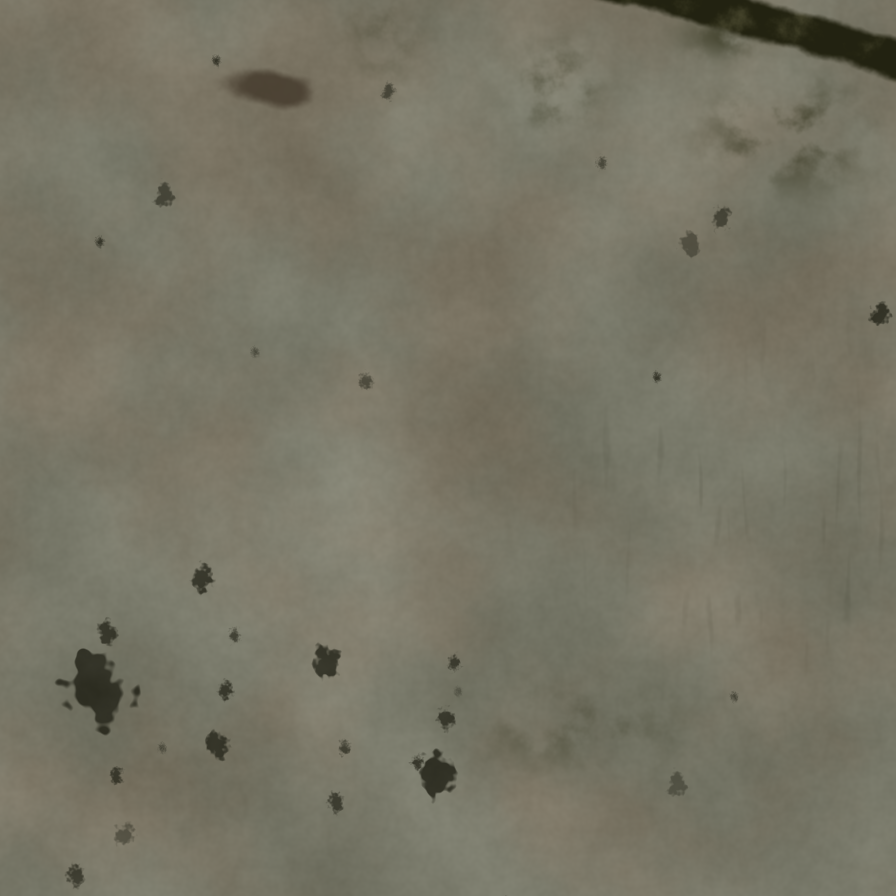
Reproduce this texture procedurally as a three.js fragment shader.

```glsl
// Weathered concrete: cloudy grey-beige gradient noise with fine grain,
// ragged dark blots (a large cluster plus scattered specks), soft moss stains,
// one brown smear and a mossy crack that crosses the upper right corner.

varying vec2 vUv;

const vec3 COOL_STONE  = vec3(0.472, 0.474, 0.414);
const vec3 WARM_STONE  = vec3(0.482, 0.455, 0.388);
const vec3 BLOT_COLOR  = vec3(0.175, 0.175, 0.130);
const vec3 MOSS_COLOR  = vec3(0.230, 0.230, 0.145);
const vec3 SMEAR_COLOR = vec3(0.260, 0.220, 0.165);
const vec3 CRACK_DARK  = vec3(0.135, 0.135, 0.065);
const vec3 CRACK_LIGHT = vec3(0.270, 0.265, 0.170);

const float CLOUD_SCALE    = 4.0;
const float CLOUD_CONTRAST = 0.13;
const float GRAIN_CONTRAST = 0.016;
const float EDGE           = 0.0035;  // softness of blot outlines
const int   CLUSTER_COUNT  = 12;
const float CLUSTER_RADIUS = 0.034;   // largest blot of the cluster
const float SPECK_CELLS    = 8.0;
const float SPECK_CHANCE   = 0.36;
const float CRACK_SLOPE    = -0.27;
const float CRACK_WIDTH    = 0.021;   // half width

vec2 hash2(vec2 p) {
  vec3 q = fract(p.xyx * vec3(0.1031, 0.1030, 0.0973));
  q += dot(q, q.yzx + 33.33);
  return fract((q.xx + q.yz) * q.zy);
}

float cornerSlope(vec2 cell, vec2 offset) {
  float angle = 6.28318 * hash2(cell).x;
  return dot(vec2(cos(angle), sin(angle)), offset);
}

float gradientNoise(vec2 p) {
  vec2 i = floor(p), f = fract(p);
  vec2 u = f * f * f * (f * (f * 6.0 - 15.0) + 10.0);
  vec2 e = vec2(1.0, 0.0);
  float low  = mix(cornerSlope(i, f), cornerSlope(i + e, f - e), u.x);
  float high = mix(cornerSlope(i + e.yx, f - e.yx), cornerSlope(i + 1.0, f - 1.0), u.x);
  return mix(low, high, u.y);
}

float fbm(vec2 p) {
  float sum = 0.0, gain = 0.6;
  for (int i = 0; i < 5; i++) {
    sum += gain * gradientNoise(p);
    p = mat2(1.6, 1.2, -1.2, 1.6) * p + 7.3;
    gain *= 0.52;
  }
  return sum;
}

// Ragged spot: a disc whose rim is bent by noise sized to the radius
float blot(vec2 p, vec2 center, float radius, float seed) {
  vec2 q = p - center;
  float rim = 0.8 * gradientNoise(q / radius * 1.1 + seed)
            + 0.45 * gradientNoise(q / radius * 2.7 + seed);
  float d = length(q * vec2(1.15, 0.9)) + radius * rim;
  return 1.0 - smoothstep(radius - EDGE, radius + EDGE, d);
}

// Soft stain: a wide falloff broken up by noise
float stain(vec2 p, vec2 center, vec2 size, float breakup) {
  vec2 q = (p - center) / size;
  return exp(-dot(q, q)) * smoothstep(-0.12, 0.38, breakup);
}

float clusterBlots(vec2 p) {
  float mask = 0.0;
  for (int i = 0; i < CLUSTER_COUNT; i++) {
    float n = float(i);
    vec2 spread = fract(vec2(0.12, 0.60) + n * vec2(0.7549, 0.5698));
    vec2 center = vec2(0.05, 0.10) + spread * vec2(0.50, 0.22);
    float radius = CLUSTER_RADIUS * pow(n + 1.0, -0.72);
    mask = max(mask, blot(p, center, radius, n * 5.7) * (0.95 - 0.02 * n));
  }
  return mask;
}

float scatteredSpecks(vec2 p) {
  float mask = 0.0;
  vec2 home = floor(p * SPECK_CELLS);
  for (int y = -1; y <= 1; y++) {
    for (int x = -1; x <= 1; x++) {
      vec2 cell = home + vec2(float(x), float(y));
      vec2 place = hash2(cell + 21.0), traits = hash2(cell + 57.0);
      float radius = mix(0.0035, 0.0115, traits.y * traits.y);
      float present = step(traits.x, SPECK_CHANCE) * mix(0.45, 0.95, place.x);
      mask = max(mask, present * blot(p, (cell + place) / SPECK_CELLS, radius, traits.y * 40.0));
    }
  }
  return mask;
}

void main() {
  vec2 p = vUv;

  // Cloudy stone, warmer towards the top, with fine grain
  float cloud = fbm(p * CLOUD_SCALE + 3.0);
  float hue = fbm(p * 5.0 + 31.0) + 0.25 * (p.y - 0.5);
  vec3 color = mix(COOL_STONE, WARM_STONE, smoothstep(-0.3, 0.4, hue));
  float grain = gradientNoise(p * 75.0) + 0.7 * gradientNoise(p * 170.0);
  color += CLOUD_CONTRAST * cloud + GRAIN_CONTRAST * grain;
  color += 0.035 * exp(-dot(p - vec2(0.62, 0.65), p - vec2(0.62, 0.65)) * 150.0);

  // Faint upright scratches on the right
  float scratch = smoothstep(0.25, 0.6, gradientNoise(p * vec2(85.0, 11.0)));
  color -= 0.05 * scratch * exp(-dot(p - vec2(0.84, 0.42), p - vec2(0.84, 0.42)) * 30.0);

  // Moss stains and the brown smear
  float breakup = fbm(p * 17.0 + 11.0);
  float moss = stain(p, vec2(0.88, 0.85), vec2(0.075, 0.050), breakup)
             + 0.75 * stain(p, vec2(0.62, 0.90), vec2(0.045, 0.050), breakup)
             + 0.45 * stain(p, vec2(0.43, 0.96), vec2(0.040, 0.050), breakup)
             + 0.45 * stain(p, vec2(0.64, 0.19), vec2(0.110, 0.045), breakup)
             + 0.80 * stain(p, vec2(0.81, 0.96), vec2(0.045, 0.022), breakup + 0.2);
  color = mix(color, MOSS_COLOR, min(moss, 0.9));
  vec2 smear = (p - vec2(0.30, 0.902)) / vec2(0.052, 0.021);
  float smearEdge = length(smear + vec2(0.0, 0.25 * smear.x)) + 0.5 * breakup;
  color = mix(color, SMEAR_COLOR, 0.8 * (1.0 - smoothstep(0.55, 1.15, smearEdge)));

  // Dark blots with slightly uneven filling
  float blots = max(clusterBlots(p), scatteredSpecks(p));
  color = mix(color, BLOT_COLOR + 0.06 * breakup, blots);

  // Mossy crack
  float crackLine = 1.0 + CRACK_SLOPE * (p.x - 0.76);
  float crackDist = abs(p.y - crackLine + 0.012 * fbm(p * 14.0)) + 0.008 * breakup;
  float crack = 1.0 - smoothstep(CRACK_WIDTH - 0.005, CRACK_WIDTH + 0.005, crackDist);
  vec3 crackColor = mix(CRACK_DARK, CRACK_LIGHT, smoothstep(0.0, 0.5, fbm(p * 22.0 + 5.0)));
  color = mix(color, crackColor, crack);

  gl_FragColor = vec4(color, 1.0);
}
```
